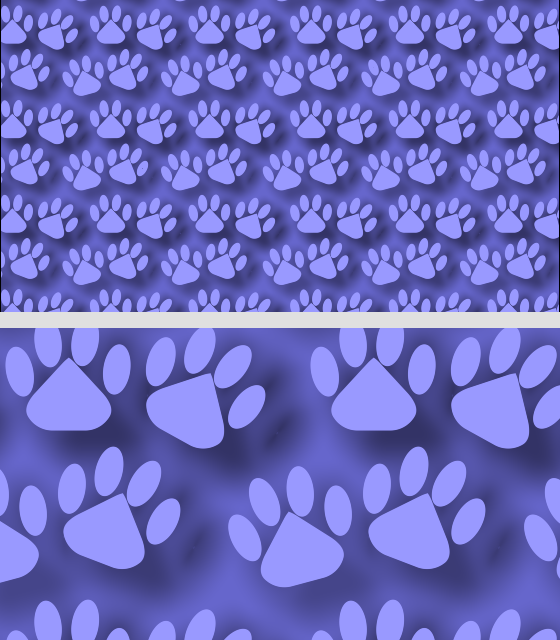
Top, the full canvas; bottom, a detail of the centre.
Write a Shadertoy shader that draws this pattern.

```glsl
// Rows of tilted paw prints on violet, each casting a soft shadow to the lower right.
// Four prints form a group that is folded over columns and rows; every print is
// a distance function, drawn sharp for the paw and blurred for its shadow.

const float VIEW_HEIGHT = 429.0;   // canvas height in drawing units
const float COLUMN_STEP = 135.6;
const float SEAM_GAP = 4.2;        // extra space after every third column
const float ROW_STEP = 130.0;
const vec3 GROUND = vec3(0.40, 0.40, 0.80);
const vec3 PAW = vec3(0.60, 0.60, 1.0);

vec2 turn(vec2 p, float degrees) {
    float a = radians(degrees);
    return vec2(p.x * cos(a) - p.y * sin(a), p.x * sin(a) + p.y * cos(a));
}

float smoothMin(float a, float b, float k) {
    float h = max(k - abs(a - b), 0.0) / k;
    return min(a, b) - h * h * k * 0.25;
}

float ellipseDistance(vec2 p, vec2 radii) {
    float k = length(p / radii);
    float gradient = length(p / (radii * radii));
    return k * (k - 1.0) / max(gradient, 0.01);
}

// Rounded box whose top is cut to a point by two slanted sides
float padDistance(vec2 p) {
    p.x = abs(p.x);
    vec2 q = abs(p - vec2(0.0, 2.0)) - vec2(7.5, 5.0);
    float box = length(max(q, 0.0)) + min(max(q.x, q.y), 0.0) - 13.0;
    float side = dot(p, vec2(0.735, 0.678)) - 12.2;
    return -smoothMin(-box, -side, 5.0);
}

float toeDistance(vec2 p, vec2 centre, float tilt) {
    return ellipseDistance(turn(p - centre, tilt), vec2(6.2, 11.6));
}

float pawDistance(vec2 p, float blend) {
    float d = padDistance(p);
    d = smoothMin(d, toeDistance(p, vec2(-22.5, 11.0), -12.0), blend);
    d = smoothMin(d, toeDistance(p, vec2(-9.5, 24.5), -7.0), blend);
    d = smoothMin(d, toeDistance(p, vec2(7.5, 25.0), 9.0), blend);
    return smoothMin(d, toeDistance(p, vec2(22.0, 12.0), 8.0), blend);
}

// Offset from the nearest repeat of a print
vec2 foldToPrint(vec2 p, vec2 origin) {
    p -= origin;
    float column = floor(p.x / (COLUMN_STEP + SEAM_GAP / 3.0) + 0.5);
    p.x -= column * COLUMN_STEP + floor(column / 3.0) * SEAM_GAP;
    p.y -= ROW_STEP * floor(p.y / ROW_STEP + 0.5);
    return p;
}

void mainImage(out vec4 fragColor, in vec2 fragCoord) {
    float pixel = VIEW_HEIGHT / iResolution.y;
    vec2 p = fragCoord * pixel;

    // Each print: centre x, centre y, clockwise tilt, shadow strength
    vec4 prints[4] = vec4[4](
        vec4(17.0, 385.0, 0.0, 1.0),
        vec4(73.5, 380.0, 29.0, 1.0),
        vec4(35.5, 324.0, 21.0, 0.85),
        vec4(-17.5, 315.0, -15.0, 0.65));

    float paws = 0.0;
    float light = 1.0;
    for (int i = 0; i < 4; i++) {
        vec4 print = prints[i];
        vec2 local = turn(foldToPrint(p, print.xy), print.z);
        float edge = pawDistance(local, 0.01);
        paws = max(paws, 1.0 - smoothstep(-0.6 * pixel, 0.6 * pixel, edge));

        vec2 shifted = p - vec2(14.0, -12.0);
        vec2 shadowLocal = turn(foldToPrint(shifted, print.xy), print.z);
        float blur = pawDistance(shadowLocal, 8.0);
        light *= 1.0 - print.w * (1.0 - smoothstep(-10.0, 16.0, blur));
    }

    vec3 colour = mix(GROUND * mix(0.50, 1.0, light), PAW, paws);

    // Thin black strips at the left and right ends
    float viewWidth = iResolution.x * pixel;
    float inset = min(p.x, viewWidth - p.x);
    colour *= smoothstep(1.5 - 0.5 * pixel, 1.5 + 0.5 * pixel, inset);

    fragColor = vec4(colour, 1.0);
}
```
